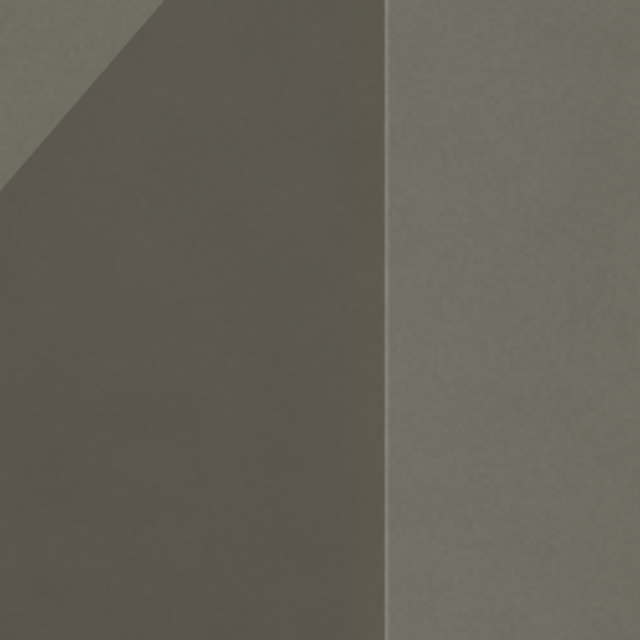
Write a WebGL 1 fragment shader that draws this background.

```glsl
precision highp float;
// Matte taupe wall planes: a shaded panel between a lit corner and a lit side, with a bright vertical edge.

uniform vec2 u_resolution;

// Layout, in canvas units
const float EDGE_X = 0.601;
const float RIM_X = 0.6045;
const float RIM_WIDTH = 0.0032;
const vec2 DIAGONAL_LOW = vec2(0.0, 0.701);
const vec2 DIAGONAL_HIGH = vec2(0.257, 1.0);
const float EDGE_SOFTNESS = 0.0018;

// Colours
const vec3 SHADE_LOW = vec3(0.350, 0.335, 0.300);
const vec3 SHADE_HIGH = vec3(0.362, 0.348, 0.312);
const vec3 SHADE_OLIVE = vec3(0.364, 0.350, 0.302);
const vec3 SIDE_NEAR = vec3(0.448, 0.436, 0.402);
const vec3 SIDE_FAR = vec3(0.436, 0.424, 0.386);
const vec3 CORNER_LIT = vec3(0.440, 0.428, 0.386);
const vec3 RIM_COLOR = vec3(0.515, 0.510, 0.480);

// Surface grain
const float GRAIN_SCALE = 125.0;
const float SHADE_GRAIN = 0.014;
const float LIT_GRAIN = 0.026;
const float MOTTLE_SCALE = 14.0;
const float MOTTLE_AMOUNT = 0.008;

float hash(vec2 p) {
    vec3 q = fract(vec3(p.xyx) * 0.1031);
    q += dot(q, q.yzx + 33.33);
    return fract((q.x + q.y) * q.z);
}

float valueNoise(vec2 p) {
    vec2 cell = floor(p);
    vec2 f = fract(p);
    f = f * f * (3.0 - 2.0 * f);
    float low = mix(hash(cell), hash(cell + vec2(1.0, 0.0)), f.x);
    float high = mix(hash(cell + vec2(0.0, 1.0)), hash(cell + vec2(1.0, 1.0)), f.x);
    return mix(low, high, f.y);
}

// Two octaves of plaster grain, centred on zero
float grain(vec2 p) {
    float coarse = valueNoise(p * GRAIN_SCALE) - 0.5;
    float fine = valueNoise(p * GRAIN_SCALE * 2.0 + 17.0) - 0.5;
    return 0.6 * coarse + 0.4 * fine;
}

// Antialiased step with a softness of at least one pixel
float softStep(float signedDistance) {
    float w = max(EDGE_SOFTNESS, 1.0 / min(u_resolution.x, u_resolution.y));
    return smoothstep(-w, w, signedDistance);
}

void main() {
    vec2 uv = gl_FragCoord.xy / u_resolution;

    // Shaded centre panel, warming towards its right edge
    vec3 shade = mix(SHADE_LOW, SHADE_HIGH, smoothstep(0.0, 0.8, uv.y * 0.7 + uv.x * 0.5));
    shade = mix(shade, SHADE_OLIVE, smoothstep(0.53, 0.59, uv.x));

    // Lit side panel and lit upper corner
    vec3 side = mix(SIDE_NEAR, SIDE_FAR, smoothstep(EDGE_X, 1.0, uv.x));
    vec2 along = normalize(DIAGONAL_HIGH - DIAGONAL_LOW);
    float cornerDistance = dot(uv - DIAGONAL_LOW, vec2(-along.y, along.x));
    float sideMask = softStep(uv.x - EDGE_X);
    float cornerMask = softStep(cornerDistance);

    vec3 color = mix(shade, side, sideMask);
    color = mix(color, CORNER_LIT, cornerMask);

    // Bright rim along the vertical edge, slightly uneven
    float rimOffset = (uv.x - RIM_X) / RIM_WIDTH;
    float rimStrength = 0.75 + 0.25 * valueNoise(vec2(3.0, uv.y * 90.0));
    color = mix(color, RIM_COLOR, rimStrength * exp(-rimOffset * rimOffset));

    // Grain is stronger on the lit surfaces
    float lit = max(sideMask, cornerMask);
    color += grain(uv) * mix(SHADE_GRAIN, LIT_GRAIN, lit);
    color += (valueNoise(uv * MOTTLE_SCALE) - 0.5) * MOTTLE_AMOUNT;

    gl_FragColor = vec4(color, 1.0);
}
```
